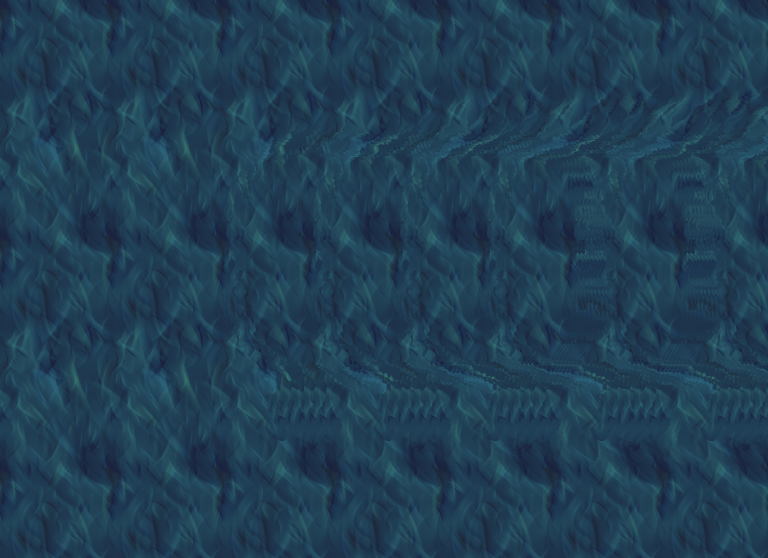
This pattern is drawn by a Shadertoy shader. Its source:

```glsl
// Teal veil tile, seven repeats across, sheared by a hidden relief as in a stereogram.

// Lengths are fractions of the canvas width.
const float PERIOD = 0.1432;       // tile width where the relief is flat
const float TILE_HEIGHT = 0.302;
const float BODY_DEPTH = 0.030;    // how far the relief shortens the period
const float RIDGE_DEPTH = 0.011;
const float TERRACES = 6.0;
const float TERRACE_WIDTH = 0.035;
const float EDGE_WEAR = 0.016;
const float RIPPLE = 0.0137;       // step of the lower pleats
const float PLEAT_WIDTH = 0.068;
const int LAYERS = 5;
const int MAX_HOPS = 16;
const float CONTRAST = 0.62;

const vec3 NAVY = vec3(0.105, 0.145, 0.240);
const vec3 BLUE = vec3(0.120, 0.235, 0.325);
const vec3 TEAL = vec3(0.165, 0.355, 0.410);
const vec3 GREEN_SHIFT = vec3(0.020, 0.030, -0.025);

float hash(vec2 p) {
    vec3 q = fract(p.xyx * vec3(0.1031, 0.1030, 0.0973));
    q += dot(q, q.yzx + 33.33);
    return fract((q.x + q.y) * q.z);
}

// Value noise that wraps after the given number of cells.
float noise(vec2 p, vec2 wrap) {
    vec2 i = floor(p), f = fract(p);
    f = f * f * (3.0 - 2.0 * f);
    vec2 a = mod(i, wrap), b = mod(i + 1.0, wrap);
    return mix(mix(hash(a), hash(vec2(b.x, a.y)), f.x),
               mix(hash(vec2(a.x, b.y)), hash(b), f.x), f.y);
}

float boxDistance(vec2 p, vec2 halfSize, float radius) {
    vec2 q = abs(p) - halfSize + radius;
    return length(max(q, 0.0)) + min(max(q.x, q.y), 0.0) - radius;
}

float terrace(float distanceToEdge) {
    float h = clamp(-distanceToEdge / TERRACE_WIDTH, 0.0, 1.0);
    return ceil(h * TERRACES) / TERRACES;
}

// Hidden relief: rounded body, upper ridge, pleated lower band.
float relief(vec2 p) {
    vec2 wear = vec2(noise(p * 95.0, vec2(512.0)), noise(p * 95.0 + 71.0, vec2(512.0))) - 0.5;
    vec2 q = p + EDGE_WEAR * wear;
    float body = boxDistance(q - vec2(0.54, 0.39), vec2(0.245, 0.165), 0.11);
    float ridge = boxDistance(q - vec2(0.80, 0.56 + 0.06 * (q.x - 0.8)), vec2(0.27, 0.04), 0.03);
    float depth = max(BODY_DEPTH * terrace(body), RIDGE_DEPTH * terrace(ridge));

    float along = q.x - 0.35 - 0.25 * abs(p.y - 0.20);
    float band = abs(q.y - 0.195);
    if (band < 0.042 && along > 0.0 && along < PLEAT_WIDTH)
        depth = PLEAT_WIDTH - floor(along / RIPPLE) * RIPPLE;
    float base = boxDistance(q - vec2(0.66, 0.15), vec2(0.22, 0.025), 0.02);
    return max(depth, 0.5 * RIDGE_DEPTH * terrace(base));
}

// One curved translucent fold: crisp on one side, fading on the other.
float veil(vec2 p, vec2 id) {
    float angle = mix(-1.0, 0.65, hash(id + 3.1));
    float c = cos(angle), s = sin(angle);
    vec2 q = vec2(c * p.x - s * p.y, s * p.x + c * p.y);
    q.x += (hash(id + 7.7) - 0.5) * 1.1 * q.y * q.y;
    float side = hash(id + 5.3) < 0.5 ? -q.x : q.x;
    float fold = smoothstep(-0.07, 0.03, side) * exp(-max(side, 0.0) / 0.24);
    float strands = 0.82 + 0.18 * sin(side * 22.0 + 6.3 * hash(id + 9.4));
    float reach = max(1.0 - dot(p, p), 0.0);
    return fold * strands * reach * reach;
}

// Wrapping tile of veils at several sizes.
vec3 fabric(vec2 tile) {
    float tone = 0.47 + 0.42 * (noise(tile * vec2(4.0, 7.0), vec2(4.0, 7.0)) - 0.5);
    float hue = 0.0;
    for (int layer = 0; layer < LAYERS; layer++) {
        float n = float(layer);
        vec2 grid = floor(vec2(3.0, 6.0) * pow(1.33, n) + 0.5);
        vec2 p = tile * grid, cell = floor(p);
        for (int k = 0; k < 9; k++) {
            vec2 c = cell + vec2(k % 3, k / 3) - 1.0;
            vec2 id = mod(c, grid) + 41.0 * n + 13.0;
            vec2 center = c + vec2(hash(id), hash(id + 1.7));
            float v = veil(p - center, id) * mix(-0.85, 1.0, hash(id + 2.9));
            tone += CONTRAST * v;
            hue += abs(v) * (hash(id + 6.1) - 0.5) * 2.0;
        }
    }
    tone = clamp(tone, 0.0, 1.25);
    vec3 color = tone < 0.45 ? mix(NAVY, BLUE, tone / 0.45)
                             : mix(BLUE, TEAL, (tone - 0.45) / 0.55);
    return color + GREEN_SHIFT * clamp(hue, -1.0, 1.0);
}

// Hop left by the local period until the undisturbed first strip.
vec3 stereogram(vec2 p) {
    for (int i = 0; i < MAX_HOPS; i++) {
        if (p.x < PERIOD) break;
        p.x -= PERIOD - relief(p);
    }
    return fabric(p / vec2(PERIOD, TILE_HEIGHT));
}

void mainImage(out vec4 fragColor, in vec2 fragCoord) {
    vec3 sum = vec3(0.0);
    for (int k = 0; k < 4; k++) {
        vec2 offset = 0.5 * vec2(k % 2, k / 2) - 0.25;
        sum += stereogram((fragCoord + offset) / iResolution.x);
    }
    fragColor = vec4(sum / 4.0, 1.0);
}
```
